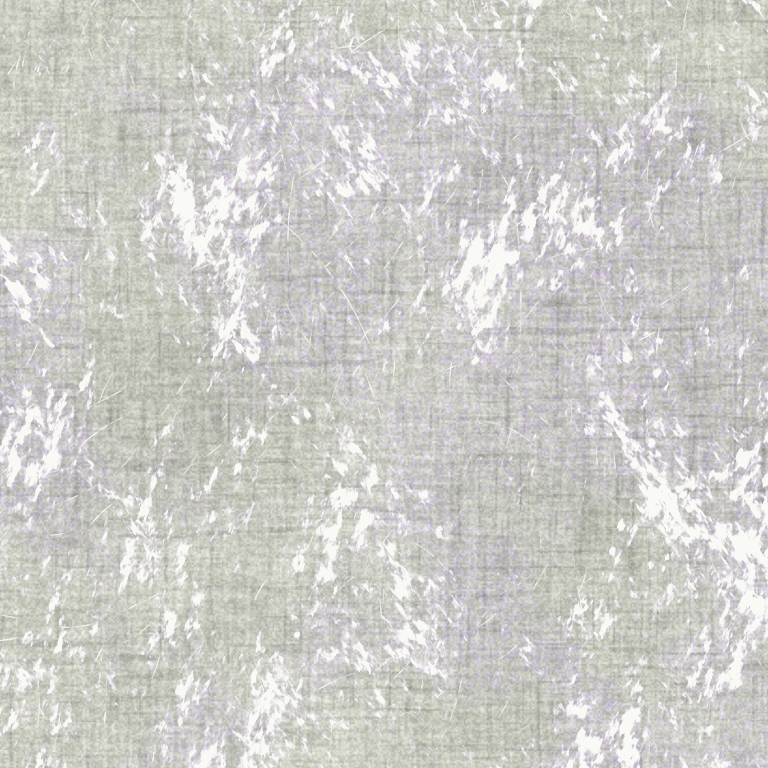
Write a WebGL 1 fragment shader that draws this texture.

```glsl
precision highp float;
uniform vec2 u_resolution;

#define BASE vec3(0.782, 0.792, 0.742)
#define CHALK vec3(0.975, 0.975, 0.965)
#define LILAC vec3(0.010, -0.025, 0.060)
#define GRAIN 0.13
#define WEAVE 0.075
#define THREAD_DARK 0.055
#define CLOUD 0.10
#define FLAKE_LEVEL 0.76
#define SCRATCH_WIDTH 0.0008
#define SCRATCH_SHARE 0.60

float hash(vec2 p) {
  vec3 q = fract(vec3(p.xyx) * 0.1031);
  q += dot(q, q.yzx + 33.33);
  return fract((q.x + q.y) * q.z);
}

float noise(vec2 p) {
  vec2 i = floor(p), f = fract(p);
  f = f * f * (3.0 - 2.0 * f);
  return mix(mix(hash(i), hash(i + vec2(1, 0)), f.x),
             mix(hash(i + vec2(0, 1)), hash(i + vec2(1, 1)), f.x), f.y);
}

// Three octaves, mean 0.5
float fbm(vec2 p) {
  return 0.5 * noise(p) + 0.3 * noise(p * 2.13 + 17.0) + 0.2 * noise(p * 4.41 + 41.0);
}

vec2 rotate(vec2 p, float a) {
  float c = cos(a), s = sin(a);
  return vec2(c * p.x + s * p.y, c * p.y - s * p.x);
}

// Cloth threads along x: soft streaks minus sparse dark lines
float threads(vec2 p, float seed) {
  p.y += 0.004 * noise(vec2(p.x * 14.0, p.y * 20.0) + seed);
  float streak = noise(vec2(p.x * 22.0, p.y * 270.0) + seed) - 0.5;
  float line = smoothstep(0.72, 0.92, noise(vec2(p.x * 11.0, p.y * 190.0) + seed + 50.0));
  return WEAVE * streak - THREAD_DARK * line;
}

// Ragged worn spots, stretched along a leaning direction
float flakes(vec2 p, float lean, float seed) {
  vec2 q = rotate(p, lean) * vec2(1.0, 0.5) + seed;
  float clump = fbm(q * 13.0);
  float detail = fbm(q * 115.0 + 9.0);
  return detail + 1.1 * (clump - 0.5);
}

// Thin curved scratches, one per grid cell, nearly parallel to their neighbours
float scratches(vec2 p, float cells, float seed) {
  vec2 g = p * cells, home = floor(g);
  float width = SCRATCH_WIDTH * cells, mark = 0.0;
  for (int y = -1; y <= 1; y++) {
    for (int x = -1; x <= 1; x++) {
      vec2 id = home + vec2(float(x), float(y));
      vec2 key = id + seed;
      vec2 d = g - id - vec2(hash(key), hash(key + 71.3));
      float lean = 2.6 * (noise(key * 0.45) - 0.38) + 0.7 * (hash(key + 13.7) - 0.5);
      d = rotate(d, -lean);
      d.x += 0.5 * (hash(key + 29.1) - 0.5) * d.y * d.y;
      float reach = mix(0.25, 0.95, hash(key + 37.9));
      float body = 1.0 - smoothstep(width * 0.4, width * 1.8, abs(d.x));
      float ends = 1.0 - smoothstep(reach * 0.5, reach, abs(d.y));
      mark = max(mark, body * ends * step(hash(key + 53.3), SCRATCH_SHARE));
    }
  }
  return mark;
}

void main() {
  vec2 p = gl_FragCoord.xy / u_resolution.y;

  // Cloth ground
  float shade = CLOUD * (fbm(p * 4.0 + 3.0) - 0.5);
  shade += threads(p, 0.0) + threads(p.yx, 130.0);
  shade += GRAIN * (noise(p * 410.0) - 0.5) + 0.5 * GRAIN * (noise(p * 170.0 + 60.0) - 0.5);
  vec3 color = BASE + shade;

  // Lilac speckle in broad drifts
  float drift = smoothstep(0.38, 0.68, fbm(p * 5.0 + 80.0));
  float speckle = smoothstep(0.42, 0.78, noise(p * 260.0 + 200.0));
  color += LILAC * (0.2 + speckle) * drift;

  // Worn chalk with a faint lilac fringe
  float wear = max(flakes(p, -0.35, 5.0), flakes(p, 0.6, 23.0));
  float flake = smoothstep(FLAKE_LEVEL - 0.03, FLAKE_LEVEL + 0.13, wear);
  float fringe = smoothstep(FLAKE_LEVEL - 0.15, FLAKE_LEVEL, wear);
  color += fringe * (0.025 + 0.5 * LILAC);

  // Scratches, broken up along their length
  float scratch = max(scratches(p, 6.0, 11.0),
                  max(scratches(p, 11.0, 47.0), scratches(p, 19.0, 90.0)));
  scratch *= smoothstep(0.36, 0.68, fbm(p * 75.0 + 31.0));
  scratch *= 0.35 + 0.65 * smoothstep(0.35, 0.6, fbm(p * 7.0 + 66.0));

  color = mix(color, CHALK, max(flake, 0.9 * scratch));
  gl_FragColor = vec4(clamp(color, 0.0, 1.0), 1.0);
}
```
